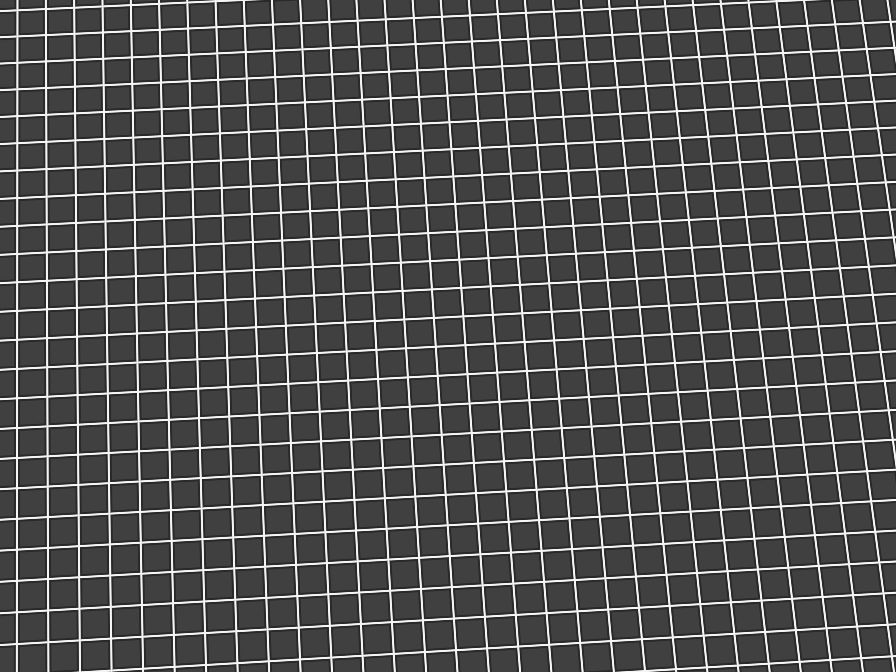
This pattern is drawn by a WebGL 2 fragment shader. Its source:

```glsl
#version 300 es
precision highp float;
// A fine white square grid on charcoal, seen in slight perspective.
// A projective map turns canvas points into grid coordinates, whose whole
// numbers are the lines; each line has a thin dark rim on both sides.

uniform vec2 u_resolution;
out vec4 fragColor;

const vec3 GROUND = vec3(0.25);
const vec3 RIM = vec3(0.16);
const vec3 LINE = vec3(0.96);

// Lengths as fractions of the canvas height
const float LINE_HALF_WIDTH = 0.00155;
const float RIM_INNER = 0.0037;
const float RIM_OUTER = 0.0054;

// Grid coordinates (column, row) of a point measured from the top left
vec2 projectToGrid(vec2 p) {
    float depth = 1.0 - 0.0081 * p.x + 0.1152 * p.y;
    float column = 23.69 * (p.x - 0.026 + 0.001 * p.y);
    float row = 1.187 * p.x + 25.90 * p.y - 0.429;
    return vec2(column, row) / depth;
}

// Distance on the canvas to the nearest whole value of a coordinate
float lineDistance(float coord, float pixel) {
    float slope = length(vec2(dFdx(coord), dFdy(coord))) / pixel;
    return abs(fract(coord + 0.5) - 0.5) / slope;
}

// Smooth coverage of a stroke at distance d from its centre
float stroke(float d, float halfWidth, float softness) {
    return 1.0 - smoothstep(halfWidth - softness, halfWidth + softness, d);
}

void main() {
    float pixel = 1.0 / u_resolution.y;
    vec2 p = gl_FragCoord.xy * pixel;
    vec2 grid = projectToGrid(vec2(p.x, 1.0 - p.y));

    // Nearest line of either family
    float d = min(lineDistance(grid.x, pixel), lineDistance(grid.y, pixel));

    // Ground, then dark rim, then white line
    float rim = 1.0 - smoothstep(RIM_INNER, RIM_OUTER, d);
    vec3 color = mix(GROUND, RIM, rim);
    color = mix(color, LINE, stroke(d, LINE_HALF_WIDTH, 0.5 * pixel));
    fragColor = vec4(color, 1.0);
}
```
